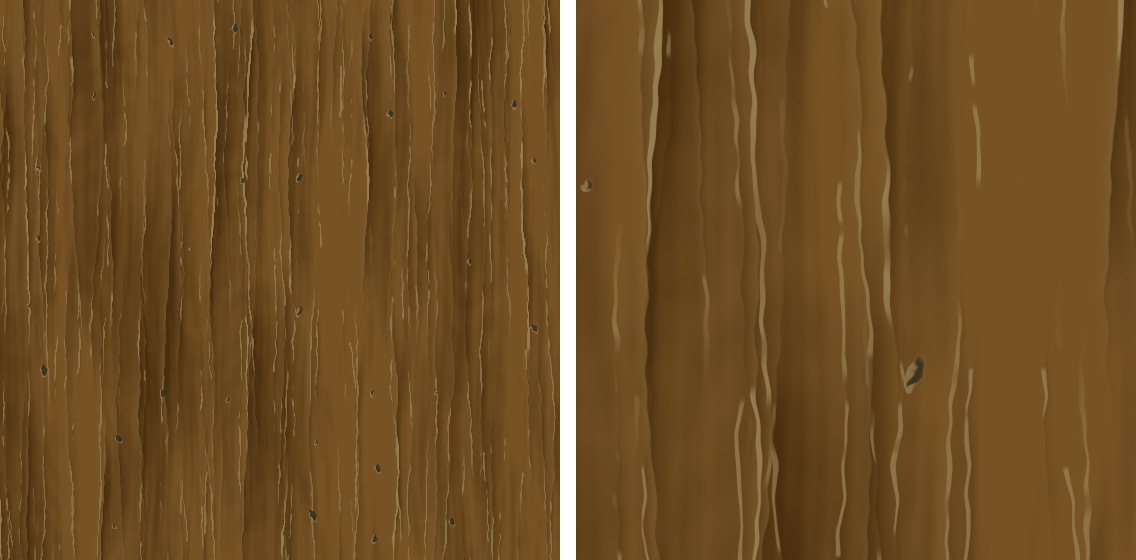
Left: the whole. Right: its middle third, enlarged.
Write a three.js fragment shader that draws this texture.

```glsl
// Brown tree bark: long vertical plates with shaded grooves, pale torn edges and small pits.
varying vec2 vUv;

const vec3 GROOVE_BROWN = vec3(0.275, 0.170, 0.050);
const vec3 PLATE_BROWN = vec3(0.462, 0.320, 0.142);
const vec3 EDGE_TAN = vec3(0.595, 0.505, 0.325);
const vec3 PIT_DARK = vec3(0.210, 0.180, 0.110);
const float SOFTNESS = 0.0009;
const float TAU = 6.28318;

float hash(vec2 p) {
  vec3 q = fract(p.xyx * 0.1031);
  q += dot(q, q.yzx + 33.33);
  return fract((q.x + q.y) * q.z);
}

float cornerSlope(vec2 cell, vec2 offset) {
  float angle = TAU * hash(cell);
  return dot(vec2(cos(angle), sin(angle)), offset);
}

float gradientNoise(vec2 p) {
  vec2 cell = floor(p);
  vec2 f = p - cell;
  vec2 u = f * f * f * (f * (f * 6.0 - 15.0) + 10.0);
  vec2 e = vec2(1.0, 0.0);
  float low = mix(cornerSlope(cell, f), cornerSlope(cell + e.xy, f - e.xy), u.x);
  float high = mix(cornerSlope(cell + e.yx, f - e.yx), cornerSlope(cell + e.xx, f - e.xx), u.x);
  return mix(low, high, u.y);
}

// Noise along the height, different for every groove.
float alongNoise(float y, float frequency, float id, float seed) {
  return gradientNoise(vec2(y * frequency + 5.0 * seed, id * 7.37 + seed));
}

// Wandering grooves: x = shadow falling to the right, y = thin pale edge, z = soft ridge.
vec3 grooves(vec2 p, float columns, float reach, float lineWidth, float tearing, float seed) {
  vec3 result = vec3(0.0);
  float column = floor(p.x * columns);
  for (int i = -2; i <= 2; i++) {
    float id = column + float(i);
    float wander = 0.024 * alongNoise(p.y, 2.5, id, seed)
                 + 0.006 * alongNoise(p.y, 11.0, id, seed + 3.1)
                 + 0.003 * alongNoise(p.y, 50.0, id, seed + 6.7);
    float d = p.x - (id + hash(vec2(id, seed))) / columns - wander;
    float depth = smoothstep(-0.20, 0.25, alongNoise(p.y, 2.3, id, seed + 9.3));
    float torn = alongNoise(p.y, tearing, id, seed + 12.9)
               + 0.4 * alongNoise(p.y, 5.0 * tearing, id, seed + 18.4);
    torn = smoothstep(0.0, 0.12, torn) * smoothstep(0.0, 0.6, depth);
    float side = smoothstep(-SOFTNESS, SOFTNESS, d);
    float width = lineWidth * (0.9 + 1.6 * alongNoise(p.y, 28.0, id, seed + 15.2));
    float line = 1.0 - smoothstep(width, width + SOFTNESS, abs(d + lineWidth));
    float fall = max(d, 0.0) / (reach * (1.0 + 1.2 * alongNoise(p.y, 4.0, id, seed + 21.6)));
    float shadow = depth * side * mix(exp(-fall), exp(-6.0 * fall), 0.25);
    float ridge = depth * (1.0 - side) * exp(min(d, 0.0) / 0.004);
    result = max(result, vec3(shadow, torn * line, ridge));
  }
  return result;
}

// Pointed, tilted pits in a jittered grid: x = hollow, y = pale rim.
vec2 pits(vec2 p, float cells, float share) {
  vec2 cell = floor(p * cells);
  vec2 jitter = vec2(hash(cell + 11.0), hash(cell + 23.0));
  vec2 q = p - (cell + 0.25 + 0.5 * jitter) / cells;
  float tilt = 1.2 * (hash(cell + 37.0) - 0.5);
  q = mat2(cos(tilt), sin(tilt), -sin(tilt), cos(tilt)) * q;
  q.x += 0.004 * gradientNoise(p * 150.0);
  float size = hash(cell + 41.0);
  float radius = mix(0.0022, 0.0060, size * size);
  float stretch = mix(1.3, 2.8, hash(cell + 53.0));
  float lens = abs(q.x) / radius + pow(abs(q.y) / (radius * stretch), 2.0) - 1.0;
  float d = lens * radius;
  float present = step(hash(cell + 67.0), share);
  float hollow = 1.0 - smoothstep(-SOFTNESS, SOFTNESS, d);
  float rim = 1.0 - smoothstep(0.0006, 0.0020, abs(d));
  rim *= mix(0.2, 1.0, smoothstep(0.4, -0.4, (q.x + 0.5 * q.y) / radius));
  return present * vec2(hollow, rim);
}

// Plate tone from broad bands, fibres and faint swirling grain.
float plateTone(vec2 p) {
  float x = p.x + 0.02 * gradientNoise(p * vec2(4.0, 3.0));
  float broad = gradientNoise(vec2(x * 9.0, p.y * 1.2 + 4.0));
  float fibre = gradientNoise(vec2(x * 42.0, p.y * 2.8));
  float fine = gradientNoise(vec2(x * 115.0, p.y * 6.0));
  float swirl = sin(34.0 * gradientNoise(p * vec2(7.0, 2.6) + 8.0));
  float mottle = gradientNoise(p * vec2(60.0, 36.0));
  return 0.98 + 0.72 * broad + 0.42 * fibre + 0.24 * fine + 0.04 * swirl + 0.08 * mottle;
}

void main() {
  vec2 p = vUv;
  vec3 wide = grooves(p, 18.0, 0.027, 0.0012, 4.0, 2.3);
  vec3 narrow = grooves(p, 38.0, 0.010, 0.0009, 6.0, 31.7);
  vec3 slivers = grooves(p, 24.0, 0.004, 0.0008, 9.0, 57.1);
  vec2 pit = pits(p, 8.0, 0.45);

  // Shade the plates, then lay the pale edges and pits over them.
  float tone = plateTone(p) - 0.82 * wide.x - 0.42 * narrow.x - 0.25 * slivers.x;
  vec3 color = mix(GROOVE_BROWN, PLATE_BROWN, clamp(tone, 0.08, 1.0));
  color = mix(color, EDGE_TAN, 0.26 * max(wide.z, 0.7 * narrow.z));
  color = mix(color, EDGE_TAN, max(0.9 * wide.y, max(0.65 * narrow.y, 0.75 * slivers.y)));
  color = mix(color, PIT_DARK, 0.85 * pit.x);
  color = mix(color, EDGE_TAN, 0.75 * pit.y);
  gl_FragColor = vec4(color, 1.0);
}
```
